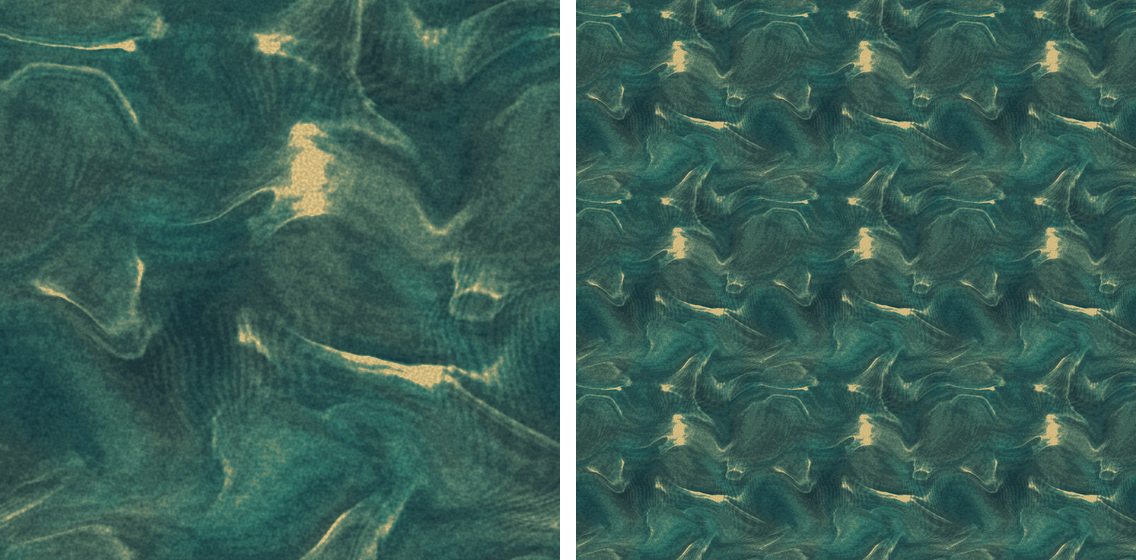
Left, the tile; right, the same tile 3 across and 3 down.
This texture is drawn by a WebGL 1 fragment shader. Its source:

```glsl
precision highp float;
// Seamless teal water marbled with pale, sandy folds, fine ripples and grain.
uniform vec2 u_resolution;

const float TAU = 6.28319;

vec2 gradientAt(vec2 cell, vec2 period, float seed) {
  vec2 c = mod(cell, period) + seed * 7.3;
  float angle = TAU * fract(sin(dot(c, vec2(127.1, 311.7))) * 43758.5);
  return vec2(cos(angle), sin(angle));
}

// Gradient noise that wraps after a whole number of cells.
float noise(vec2 uv, vec2 period, float seed) {
  vec2 p = uv * period, i = floor(p), f = p - i;
  vec2 s = f * f * f * (f * (f * 6.0 - 15.0) + 10.0);
  vec2 e = vec2(1.0, 0.0);
  float a = dot(gradientAt(i, period, seed), f);
  float b = dot(gradientAt(i + e.xy, period, seed), f - e.xy);
  float c = dot(gradientAt(i + e.yx, period, seed), f - e.yx);
  float d = dot(gradientAt(i + e.xx, period, seed), f - e.xx);
  return mix(mix(a, b, s.x), mix(c, d, s.x), s.y);
}

float fbm(vec2 uv, vec2 period, float seed) {
  float sum = 0.0, amplitude = 1.0;
  for (int k = 0; k < 5; k++) {
    sum += amplitude * noise(uv, period, seed + float(k));
    amplitude *= 0.55;
    period *= 2.0;
  }
  return sum;
}

vec2 warp(vec2 uv, float cells, float amount, float seed) {
  vec2 period = vec2(cells);
  return uv + amount * vec2(noise(uv, period, seed), noise(uv, period, seed + 1.0));
}

// A fold: crisp on one side, trailing off on the other, with parallel flow lines.
float fold(vec2 p, vec2 period, float seed) {
  float h = noise(p, period, seed) + 0.3 * noise(p, period * 2.0, seed + 1.0);
  h += 0.07 * noise(p, vec2(17.0, 23.0), seed + 2.0);
  h += 0.03 * noise(p, vec2(45.0), seed + 6.0);
  float presence = smoothstep(-0.1, 0.25, noise(p, vec2(4.0), seed + 3.0));
  float sand = smoothstep(0.08, 0.32, noise(p, vec2(5.0, 4.0), seed + 4.0));
  float crest = smoothstep(-0.03, 0.02, h) * exp(-max(h - 0.03, 0.0) * mix(13.0, 9.0, sand));
  float lines = sin(h * 60.0 + 3.0 * noise(p, vec2(6.0), seed + 5.0));
  float flow = lines * exp(-abs(h - 0.12) * 7.0) * (0.03 + 0.07 * presence);
  float crease = exp(-pow((h + 0.1) / 0.07, 2.0));
  return crest * presence * (0.42 + 0.52 * sand) + flow - 0.1 * crease;
}

// Deep teal through green to warm sand.
vec3 waterColor(float t) {
  vec3 c = mix(vec3(0.10, 0.22, 0.235), vec3(0.16, 0.30, 0.29), smoothstep(-0.05, 0.25, t));
  c = mix(c, vec3(0.22, 0.38, 0.34), smoothstep(0.25, 0.45, t));
  c = mix(c, vec3(0.27, 0.45, 0.39), smoothstep(0.45, 0.60, t));
  c = mix(c, vec3(0.39, 0.52, 0.42), smoothstep(0.60, 0.75, t));
  c = mix(c, vec3(0.56, 0.60, 0.45), smoothstep(0.75, 0.88, t));
  return mix(c, vec3(0.82, 0.73, 0.50), smoothstep(0.88, 1.02, t));
}

void main() {
  vec2 uv = gl_FragCoord.xy / u_resolution;
  vec2 p = warp(uv, 3.0, 0.2, 1.0);
  p = warp(p, 7.0, 0.06, 4.0);

  // Broad currents and folds
  float tone = 0.385 + 0.42 * fbm(p, vec2(3.0, 4.0), 10.0);
  tone += fold(p, vec2(2.0, 4.0), 20.0);
  tone += 0.95 * fold(warp(p, 4.0, 0.08, 30.0), vec2(3.0, 4.0), 33.0);

  // Silky streaks and patches of fine slanting ripples
  tone += 0.16 * noise(p, vec2(11.0, 47.0), 45.0);
  float rippled = smoothstep(0.0, 0.35, noise(uv, vec2(4.0), 50.0));
  float phase = dot(p, vec2(48.0, -24.0)) + 0.9 * noise(uv, vec2(9.0), 52.0);
  tone += 0.075 * rippled * sin(TAU * phase);

  // Mottling
  tone += 0.15 * noise(uv, vec2(60.0), 55.0) + 0.16 * noise(uv, vec2(128.0), 57.0);

  // Hue drifts between saturated teal and muted grey, except on the sand
  vec3 color = waterColor(tone);
  float drift = clamp(fbm(p, vec2(4.0), 60.0) * 1.5, -0.5, 0.9);
  drift *= 1.0 - smoothstep(0.6, 0.85, tone);
  color *= 1.0 + drift * vec3(-0.28, 0.02, 0.05);

  // Paper grain
  color *= 1.0 + 0.2 * noise(uv, vec2(200.0), 70.0);
  gl_FragColor = vec4(color, 1.0);
}
```
